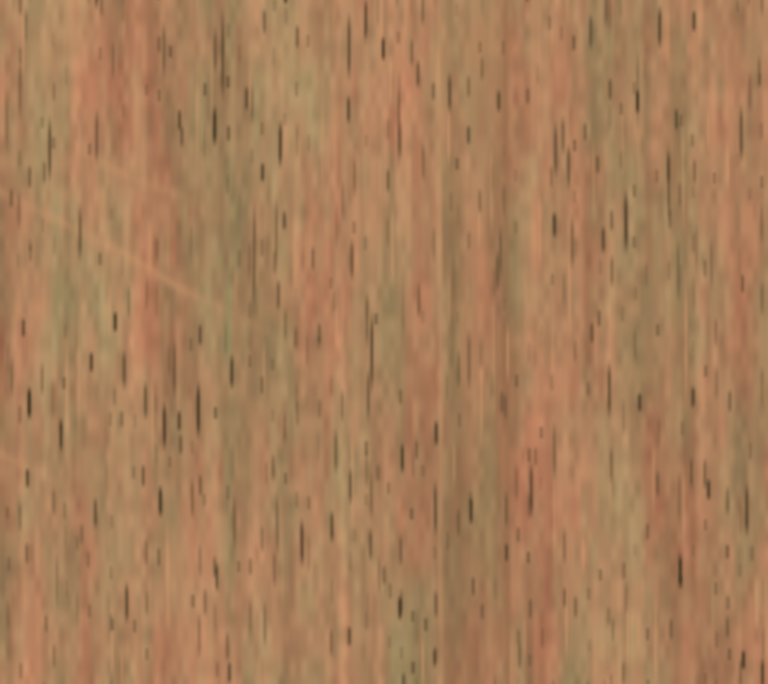
Reproduce this texture procedurally as a Shadertoy shader.

```glsl
// Soft, upright wood grain: layered noise stretched along y makes the streaks,
// scattered tapered dashes make the dark pores and pale fibres, and a few
// faint slanted scratches cross the left side. Lengths are in canvas heights.

const vec3 WOOD_MEAN   = vec3(0.668, 0.504, 0.364);
const vec3 LIGHT_AXIS  = vec3(1.00, 0.80, 0.60);     // tone change per unit of grain
const vec3 OLIVE_AXIS  = vec3(-0.75, 0.45, 0.15);    // olive (+) against pink (-)
const vec3 PORE_COLOR  = vec3(0.29, 0.235, 0.155);
const vec3 FIBRE_COLOR = vec3(0.80, 0.59, 0.42);
const vec3 BAND_COLOR  = vec3(0.57, 0.415, 0.29);

const float BROAD_GRAIN  = 0.030;
const float MEDIUM_GRAIN = 0.046;
const float FINE_GRAIN   = 0.044;
const float FLECK_GRAIN  = 0.040;
const float HUE_SHIFT    = 0.042;
const float SIDE_FALLOFF = 0.030;
const float PORE_WIDTH   = 0.0034;
const float FIBRE_WIDTH  = 0.0032;
const float SCRATCH_WIDTH = 0.009;

// Each scratch: height at x = 0, slope, start x, end x
const vec4 SCRATCHES[3] = vec4[3](
    vec4(0.730, -0.55, -0.10, 0.46),
    vec4(0.845, -0.50,  0.10, 0.36),
    vec4(0.337, -0.60, -0.10, 0.17));

float hash(vec2 p) {
    return fract(sin(dot(p, vec2(127.1, 311.7))) * 43758.5453);
}

// Smooth value noise from -1 to 1
float noise(vec2 p) {
    vec2 cell = floor(p), f = fract(p);
    f = f * f * (3.0 - 2.0 * f);
    float low  = mix(hash(cell), hash(cell + vec2(1, 0)), f.x);
    float high = mix(hash(cell + vec2(0, 1)), hash(cell + vec2(1, 1)), f.x);
    return 2.0 * mix(low, high, f.y) - 1.0;
}

// One tapered upright dash per chosen cell; columns slide to hide the rows
float dashes(vec2 p, vec2 size, float width, float share, float seed) {
    float column = floor(p.x / size.x);
    p.y += size.y * hash(vec2(column, seed));
    vec2 id = vec2(column, floor(p.y / size.y)) + seed * 17.0;
    vec2 local = p - (floor(p / size) + 0.5) * size;
    float margin = max(0.5 * size.x - 2.0 * width, 0.0);
    local.x -= margin * (2.0 * hash(id + 3.1) - 1.0);
    float pick = hash(id + 11.3);
    float halfLength = size.y * mix(0.16, 0.48, pow(hash(id + 7.7), 2.0));
    float across = exp(-pow(local.x / width, 2.0));
    float along = 1.0 - smoothstep(0.35, 1.0, abs(local.y) / halfLength);
    return step(pick, share) * mix(0.25, 1.0, hash(id + 5.9)) * across * along;
}

// Soft vertical stripe
float stripe(float x, float center, float width) {
    return exp(-pow((x - center) / width, 2.0));
}

float scratches(vec2 p) {
    float total = 0.0;
    for (int i = 0; i < 3; i++) {
        vec4 s = SCRATCHES[i];
        float wobble = 0.010 * noise(vec2(p.x * 11.0, float(i) * 5.0));
        float d = (p.y - s.x - s.y * p.x - wobble) / SCRATCH_WIDTH;
        float span = smoothstep(s.z, s.z + 0.06, p.x)
                   * (1.0 - smoothstep(s.w - 0.20, s.w, p.x));
        total += exp(-d * d) * span * (0.65 + 0.35 * noise(p * 24.0));
    }
    return total;
}

void mainImage(out vec4 fragColor, in vec2 fragCoord) {
    vec2 p = fragCoord / iResolution.y;
    float across = fragCoord.x / iResolution.x;

    // Fibres drift slightly sideways along their length
    vec2 q = p + vec2(0.004 * noise(p * vec2(3.0, 2.2)), 0.0);

    // Streaks from broad bands down to short flecks
    float grain = BROAD_GRAIN * noise(q * vec2(9.0, 1.1) + 4.0)
                + MEDIUM_GRAIN * noise(q * vec2(36.0, 1.8) + 19.0)
                + FINE_GRAIN * noise(q * vec2(92.0, 6.0) + 37.0)
                + FLECK_GRAIN * noise(q * vec2(115.0, 42.0) + 71.0)
                + SIDE_FALLOFF * (0.5 - across);
    float olive = noise(q * vec2(24.0, 3.5) + 53.0)
                + 0.7 * noise(q * vec2(75.0, 16.0) + 91.0);
    vec3 color = WOOD_MEAN + grain * LIGHT_AXIS + HUE_SHIFT * olive * OLIVE_AXIS;

    // Darker heartwood band, its edges, and an olive seam on the left
    float band = smoothstep(0.645, 0.66, q.x) * (1.0 - smoothstep(0.72, 0.78, q.x));
    float lines = stripe(q.x, 0.742, 0.006) + 0.7 * stripe(q.x, 0.983, 0.007);
    color = mix(color, BAND_COLOR, 0.26 * band + 0.40 * lines);
    color += 0.030 * stripe(q.x, 0.335, 0.007) * OLIVE_AXIS;

    // Pale fibres
    float fibres = dashes(q, vec2(0.021, 0.24), FIBRE_WIDTH, 0.40, 1.0)
                 + stripe(q.x, 0.645, 0.004) * (0.5 + 0.4 * noise(q * vec2(1.0, 9.0)));
    color = mix(color, FIBRE_COLOR, 0.50 * min(fibres, 1.0));
    color = mix(color, FIBRE_COLOR, 0.48 * scratches(p));

    // Pores: many short faint ones, fewer long dark ones, in loose clusters
    float cluster = 0.75 + 0.35 * noise(q * vec2(13.0, 5.0) + 29.0);
    float pores = 0.48 * dashes(q, vec2(0.017, 0.075), PORE_WIDTH, 0.38, 2.0)
                + 0.95 * dashes(q, vec2(0.025, 0.110), PORE_WIDTH, 0.30, 3.0)
                + 0.85 * dashes(q, vec2(0.048, 0.210), PORE_WIDTH, 0.20, 4.0);
    color = mix(color, PORE_COLOR, min(pores * cluster, 0.88));

    fragColor = vec4(color, 1.0);
}
```
